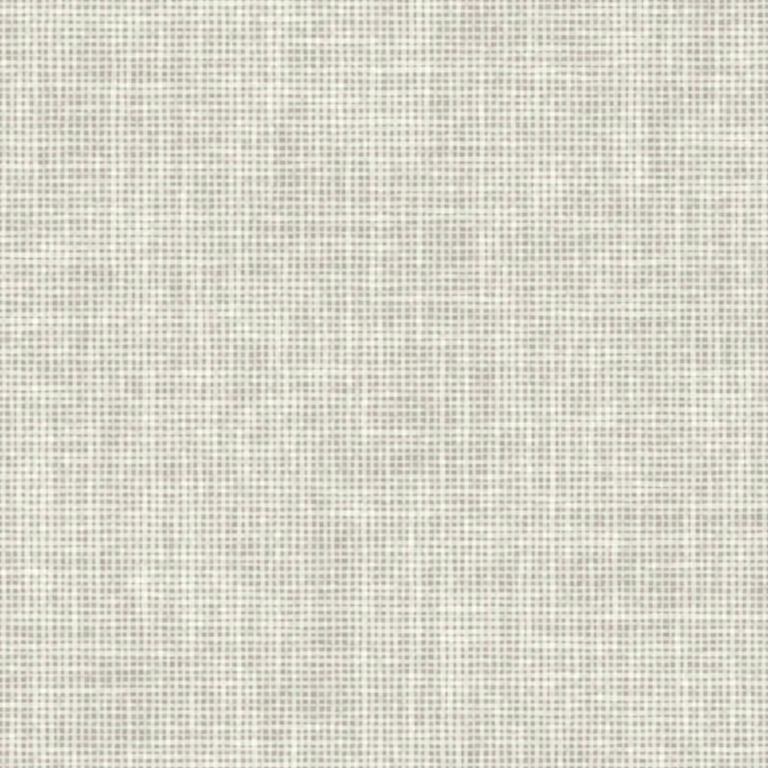
Write a Shadertoy shader that draws this texture.

```glsl
// Pale open-weave linen: fine warp and weft threads with slubs over small beige gaps.
#define THREADS vec2(98.0, 104.0)  // threads across and down
#define HALF_WIDTH 0.255           // mean half thread width, in cells
#define SLUB 0.13                  // change of half width along a thread
#define WANDER 0.14                // sideways drift of a thread, in cells
#define SOFTNESS 0.13              // soft edge of a thread, in cells
#define GRAIN 0.075                // strength of the fibre grain
#define TINT 0.022                 // strength of the rosy and green tints
#define GAP_COLOR vec3(0.715, 0.692, 0.650)
#define THREAD_COLOR vec3(0.868, 0.862, 0.815)
#define LIGHT_COLOR vec3(0.945, 0.945, 0.895)

float hash(vec2 p) {
    vec3 q = fract(vec3(p.xyx) * 0.1031);
    q += dot(q, q.yzx + 33.33);
    return fract((q.x + q.y) * q.z);
}

// Smooth noise along one thread, independent of its neighbours
float threadNoise(float id, float along) {
    float i = floor(along);
    float t = smoothstep(0.0, 1.0, along - i);
    return mix(hash(vec2(id, i)), hash(vec2(id, i + 1.0)), t);
}

float valueNoise(vec2 p) {
    vec2 i = floor(p);
    vec2 t = smoothstep(0.0, 1.0, p - i);
    float low = mix(hash(i), hash(i + vec2(1.0, 0.0)), t.x);
    float high = mix(hash(i + vec2(0.0, 1.0)), hash(i + 1.0), t.x);
    return mix(low, high, t.y);
}

// Returns coverage in x and slub thickness (-1 to 1) in y
vec2 thread(float across, float along, float seed, float pixel) {
    float id = floor(across) + seed;
    float longSlub = threadNoise(id, along * 5.0 + 9.0 * hash(vec2(id, 7.0)));
    float shortSlub = threadNoise(id + 300.0, along * 28.0);
    float slub = 1.25 * longSlub + 0.75 * shortSlub - 1.0;
    float drift = WANDER * (threadNoise(id + 600.0, along * 22.0) - 0.5);
    float dist = abs(fract(across) - 0.5 - drift);
    float halfWidth = HALF_WIDTH + SLUB * slub;
    float edge = SOFTNESS + 0.4 * pixel;
    return vec2(1.0 - smoothstep(halfWidth - edge, halfWidth + edge, dist), slub);
}

void mainImage(out vec4 fragColor, in vec2 fragCoord) {
    vec2 uv = fragCoord / iResolution.xy;
    vec2 cell = uv * THREADS;
    vec2 pixel = THREADS / iResolution.xy;

    vec2 warp = thread(cell.x, uv.y, 11.0, pixel.x);
    vec2 weft = thread(cell.y, uv.x, 1211.0, pixel.y);

    // Gaps of uneven depth
    vec3 color = GAP_COLOR + 0.07 * (valueNoise(cell + 70.5) - 0.5);

    // Threads, brighter at crossings and on thick slubs
    float cover = 1.0 - (1.0 - warp.x) * (1.0 - weft.x);
    float crossing = warp.x * weft.x * (0.5 + 0.6 * hash(floor(cell) + 17.0));
    float light = 0.12 + 0.85 * crossing;
    light += 0.34 * (warp.x * warp.y + weft.x * weft.y);
    vec3 yarn = mix(THREAD_COLOR, LIGHT_COLOR, clamp(light, -0.5, 1.15));
    color = mix(color, yarn, cover);

    // Fibre grain, faint broad shading and small tints
    color += GRAIN * (valueNoise(cell * 2.1) - 0.5);
    color += 0.012 * (valueNoise(uv * 7.0) - 0.5);
    float tint = valueNoise(cell * 0.9 + 40.0) - 0.5;
    color += TINT * tint * vec3(1.0, -0.7, 0.2);

    fragColor = vec4(clamp(color, 0.0, 1.0), 1.0);
}
```
